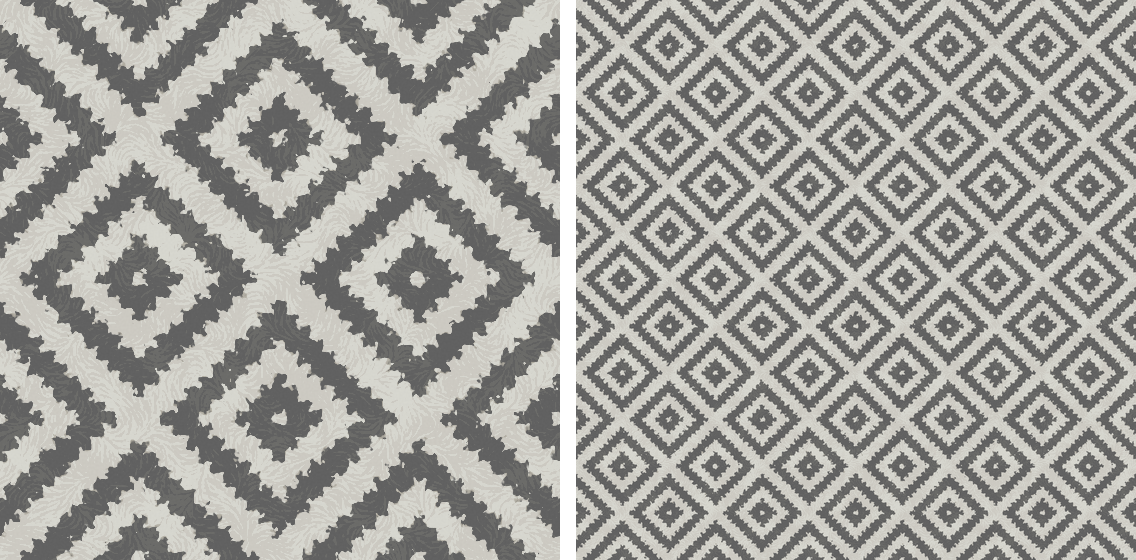
Left: one tile. Right: repeated 3 by 3.
A WebGL 1 fragment shader for this pattern:

```glsl
precision highp float;
// Half-drop lattice of stepped concentric diamonds in charcoal on warm pale grey.
// Staircase distances are roughened by wrapping gradient noise, and both inks
// carry short brushed strokes made by averaging noise along a curving flow.

uniform vec2 u_resolution;

const float REPEATS = 2.0;      // diamonds per row and per column
const float STEP_SIZE = 0.044;  // stair step, as a share of one repeat
const vec2 CENTRE_SHIFT = vec2(-0.004, 0.005);

const vec3 PALE_BASE = vec3(0.80, 0.79, 0.76);
const vec3 PALE_STROKE = vec3(0.84, 0.84, 0.81);
const vec3 DARK_BASE = vec3(0.38, 0.38, 0.38);
const vec3 DARK_STROKE = vec3(0.42, 0.42, 0.41);
const vec3 RIM = vec3(0.62, 0.60, 0.55);

float hash(vec2 p) {
  vec3 q = fract(p.xyx * 0.1031);
  q += dot(q, q.yzx + 33.33);
  return fract((q.x + q.y) * q.z);
}

// Contribution of one lattice corner, wrapped at the period.
float cornerSlope(vec2 cell, vec2 offset, float period, float seed) {
  float angle = 6.28318 * hash(mod(cell, period) + seed);
  return dot(vec2(cos(angle), sin(angle)), offset);
}

// Gradient noise over the unit square with a whole number of cells.
float wrapNoise(vec2 uv, float period, float seed) {
  vec2 p = uv * period;
  vec2 i = floor(p);
  vec2 f = p - i;
  vec2 w = f * f * f * (f * (f * 6.0 - 15.0) + 10.0);
  vec2 e = vec2(1.0, 0.0);
  float low = mix(cornerSlope(i, f, period, seed),
                  cornerSlope(i + e, f - e, period, seed), w.x);
  float high = mix(cornerSlope(i + e.yx, f - e.yx, period, seed),
                   cornerSlope(i + 1.0, f - 1.0, period, seed), w.x);
  return mix(low, high, w.y);
}

// Offset to the nearest diamond centre of the staggered lattice, in steps.
vec2 diamondCoord(vec2 uv) {
  vec2 p = uv * REPEATS - CENTRE_SHIFT;
  vec2 a = fract(p + vec2(0.0, 0.5)) - 0.5;
  vec2 b = fract(p + vec2(0.5, 0.0)) - 0.5;
  bool nearA = abs(a.x) + abs(a.y) < abs(b.x) + abs(b.y);
  return (nearA ? a : b) / STEP_SIZE;
}

// Signed distance to a stair-edged diamond reaching n steps from its centre square.
float steppedDiamond(vec2 p, float n) {
  p = abs(p);
  float k = clamp(floor((p.x - p.y + n) * 0.5 + 0.5), 0.0, n);
  return max(p.x - k, p.y - n + k) - 0.5;
}

// Negative in the dark ring and the dark core.
float motif(vec2 p) {
  float d = max(steppedDiamond(p, 9.0), -steppedDiamond(p, 6.0));
  d = min(d, steppedDiamond(p, 3.0));
  return max(d, -steppedDiamond(p, 0.0));
}

// Streaks: fine noise averaged along a slowly turning direction.
float brushed(vec2 uv) {
  float angle = 0.6 + 5.0 * wrapNoise(uv, 9.0, 11.0);
  vec2 stride = 0.0016 * vec2(cos(angle), sin(angle));
  float sum = 0.0;
  for (int i = -4; i <= 4; i++) {
    sum += wrapNoise(uv + stride * float(i), 200.0, 23.0);
  }
  return sum / 9.0;
}

void main() {
  vec2 uv = gl_FragCoord.xy / u_resolution;
  float pixel = 1.0 / min(u_resolution.x, u_resolution.y);

  // Hand-cut wobble, fine fraying and small nicks along the edges
  vec2 wobble = vec2(wrapNoise(uv, 62.0, 3.0), wrapNoise(uv, 62.0, 71.0));
  float d = motif(diamondCoord(uv) + 0.45 * wobble);
  d += 0.28 * wrapNoise(uv, 130.0, 41.0);
  d += 1.4 * max(wrapNoise(uv, 84.0, 53.0) - 0.28, 0.0);

  // Brushed strokes, thinned out in worn patches
  float patches = 0.30 * wrapNoise(uv, 8.0, 31.0) + 0.20 * wrapNoise(uv, 23.0, 37.0);
  float strokes = brushed(uv) + patches;
  float soft = 0.015 + 8.0 * pixel;
  vec3 pale = mix(PALE_BASE, PALE_STROKE, smoothstep(-soft, soft, strokes - 0.01));
  vec3 dark = mix(DARK_BASE, DARK_STROKE, smoothstep(-soft, soft, strokes - 0.075));

  // Join the inks, with a broken tan rim where they meet
  float edge = 0.7 * pixel * REPEATS / STEP_SIZE;
  vec3 colour = mix(dark, pale, smoothstep(-edge, edge, d));
  float rim = 1.0 - smoothstep(0.02, 0.06 + edge, abs(d - 0.04));
  rim *= smoothstep(0.05, 0.30, wrapNoise(uv, 70.0, 61.0));
  colour = mix(colour, RIM, 0.6 * rim);

  // Faint grain
  colour += 0.012 * wrapNoise(uv, 240.0, 83.0);
  gl_FragColor = vec4(colour, 1.0);
}
```
